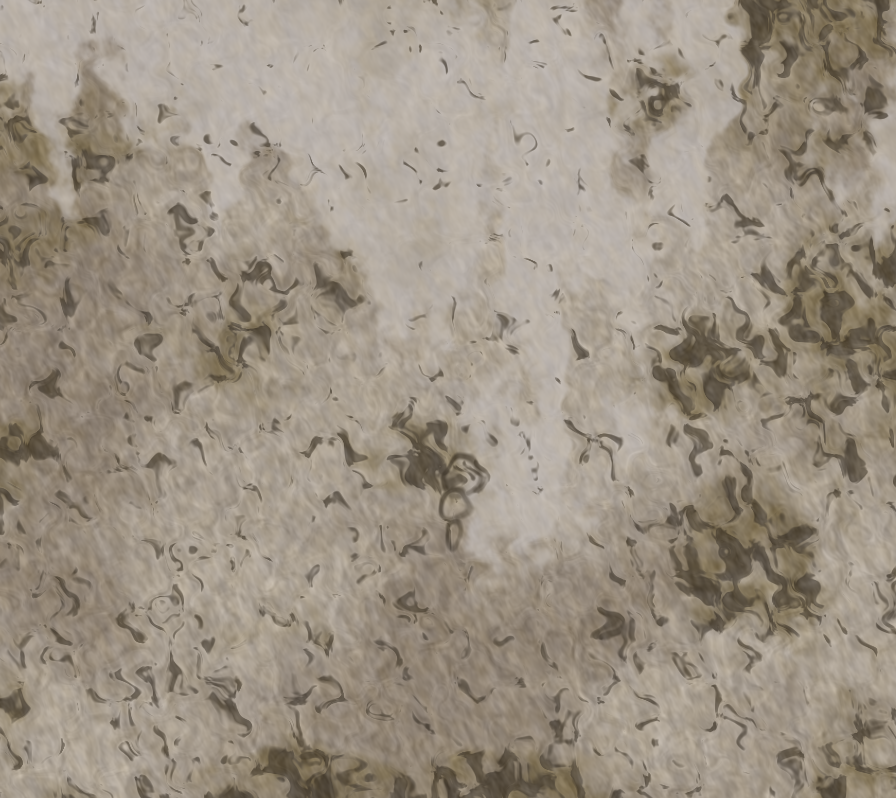
Give the GLSL for this texture, as a Shadertoy shader.

```glsl
// Weathered plaster wall: warm grey mottling, pale limewash running down
// from the top, olive moss stains with dark flakes, and fine slanted grain.
// Every layer is thresholded value noise in units of the canvas height.

const vec3 SHADE = vec3(0.565, 0.515, 0.455);
const vec3 PLASTER = vec3(0.675, 0.635, 0.580);
const vec3 LIMEWASH = vec3(0.735, 0.705, 0.675);
const vec3 OLIVE = vec3(0.490, 0.435, 0.320);
const vec3 SOOT = vec3(0.270, 0.235, 0.185);

float hash(vec2 p) {
    return fract(sin(dot(p, vec2(127.1, 311.7))) * 43758.5);
}

float noise(vec2 p) {
    vec2 cell = floor(p);
    vec2 f = fract(p);
    f = f * f * (3.0 - 2.0 * f);
    float low = mix(hash(cell), hash(cell + vec2(1, 0)), f.x);
    float high = mix(hash(cell + vec2(0, 1)), hash(cell + vec2(1, 1)), f.x);
    return mix(low, high, f.y);
}

mat2 rotation(float angle) {
    float c = cos(angle), s = sin(angle);
    return mat2(c, s, -s, c);
}

float fbm(vec2 p, int octaves) {
    float sum = 0.0, weight = 0.5, total = 0.0;
    for (int i = 0; i < octaves; i++) {
        sum += weight * noise(p);
        total += weight;
        weight *= 0.55;
        p = rotation(0.6) * p * 2.03 + 17.3;
    }
    return sum / total;
}

// Tapering vertical run that ends at height tip
float drip(vec2 p, float x, float tip, float width) {
    float rise = p.y - tip;
    float halfWidth = width * smoothstep(-0.02, 0.35, rise);
    float edge = abs(p.x - x) - halfWidth;
    return smoothstep(0.022, -0.012, edge) * smoothstep(0.0, 0.06, rise);
}

float drips(vec2 p) {
    float cover = 0.0;
    for (int i = 0; i < 5; i++) {
        float k = float(i);
        float x = 0.07 + 0.203 * k;
        float tip = mix(0.32, 0.66, hash(vec2(k, 4.0)));
        if (i == 3) tip = 0.31;
        float width = mix(0.014, 0.040, hash(vec2(k, 9.0)));
        cover = max(cover, drip(p, x, tip, width));
    }
    return cover;
}

// Chain of shrinking blisters with dark rims
float blisters(vec2 p, vec2 top) {
    float rim = 0.0;
    for (int i = 0; i < 3; i++) {
        float k = float(i);
        vec2 d = p - top + vec2(0.006 * k, 0.037 * k);
        float ring = abs(length(d * vec2(1.1, 0.9)) - 0.023 + 0.005 * k);
        float side = 0.55 + 0.45 * smoothstep(0.02, -0.02, d.x - d.y);
        rim = max(rim, side * smoothstep(0.006, 0.001, ring));
    }
    return rim;
}

void mainImage(out vec4 fragColor, in vec2 fragCoord) {
    vec2 p = fragCoord / iResolution.y;
    vec2 ragged = vec2(noise(p * 45.0), noise(p * 45.0 + 31.0)) - 0.5;
    vec2 warped = p + 0.022 * ragged
        + 0.05 * (vec2(noise(p * 9.0), noise(p * 9.0 + 53.0)) - 0.5);

    // Broad mottling of the bare plaster
    float mottle = fbm(warped * vec2(4.0, 5.0) + 3.7, 5);
    vec3 color = mix(SHADE, PLASTER, smoothstep(0.26, 0.62, mottle));

    // Limewash, thicker towards the top and along the drips
    float wash = fbm(warped * vec2(5.5, 2.4) + 12.4, 5);
    wash += 0.32 * (p.y - 0.78) + 0.20 * drips(warped);
    wash += 0.12 * (fbm(p * 50.0, 3) - 0.5);
    float lime = smoothstep(0.50, 0.61, wash);
    color = mix(color, LIMEWASH, 0.9 * lime);

    // Moss stains, with a damp band along the foot of the wall
    float foot = smoothstep(0.11, 0.0, p.y + 0.05 * p.x);
    float moss = fbm(warped * vec2(5.5, 7.0) + 41.0, 5) + 0.18 * foot;
    moss = smoothstep(0.48, 0.70, moss) * (1.0 - 0.75 * lime);
    float blotch = smoothstep(0.30, 0.65, fbm(p * 28.0 + 8.0, 3));
    color = mix(color, OLIVE, moss * (0.25 + 0.55 * blotch));

    // Dark flakes gather in the moss, with lit edges
    vec2 slanted = rotation(-0.45) * p;
    vec2 flakeAt = slanted * vec2(62.0, 40.0) + 2.0 * ragged;
    float flake = fbm(flakeAt, 3);
    float relief = flake - fbm(flakeAt + vec2(0.35, -0.35), 3);
    float soot = smoothstep(0.64, 0.80, flake + 0.21 * moss - 0.07 * lime);
    color = mix(color, SOOT, 0.72 * soot);
    color += 0.16 * relief * (1.0 - 0.6 * lime);

    float rim = blisters(p + 0.014 * ragged, vec2(0.58, 0.405));
    color = mix(color, SOOT, 0.75 * rim);

    // Fine slanted grain with a faint shift of tint
    float grain = fbm(slanted * vec2(170.0, 75.0), 2) - 0.5;
    float tint = noise(slanted * vec2(90.0, 60.0) + 77.0) - 0.5;
    color += 0.13 * grain * (1.0 - 0.6 * lime);
    color += 0.025 * tint * vec3(0.6, 0.2, -1.0);

    fragColor = vec4(clamp(color, 0.0, 1.0), 1.0);
}
```
